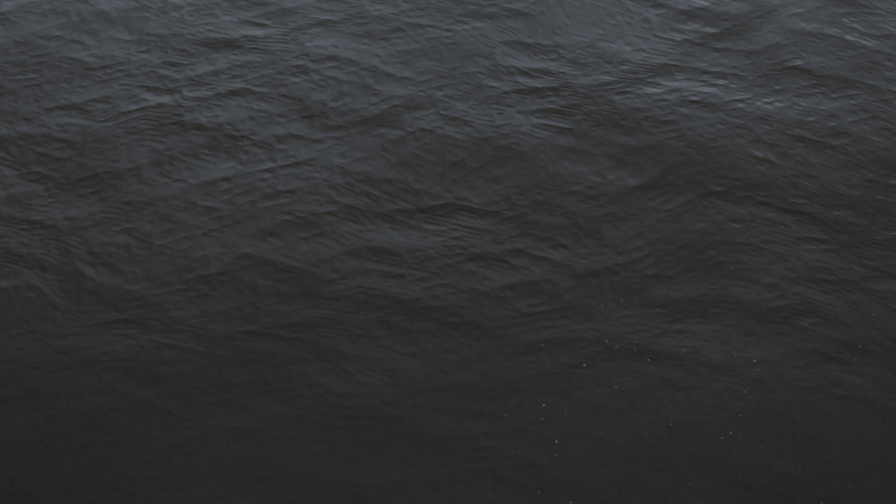
Give the GLSL for this texture, as a Shadertoy shader.

```glsl
float hash(vec2 p) {
    return fract(sin(dot(p, vec2(127.1, 311.7))) * 43758.5453);
}

float noise(vec2 p) {
    vec2 cell = floor(p), f = fract(p);
    f = f * f * f * (f * (f * 6.0 - 15.0) + 10.0);
    return mix(mix(hash(cell), hash(cell + vec2(1, 0)), f.x),
               mix(hash(cell + vec2(0, 1)), hash(cell + vec2(1, 1)), f.x), f.y);
}

// Stretched, crossing wave trains with pointed crests
float waveHeight(vec2 p) {
    float height = 0.0, amplitude = 1.0;
    vec2 frequency = vec2(3.2, 7.5);
    p.y += 0.07 * noise(p * vec2(3.0, 5.0));
    for (int i = 0; i < 5; i++) {
        float tilt = (i % 2 == 0) ? 0.25 : -0.2;
        vec2 q = vec2(p.x - tilt * p.y, p.y + tilt * p.x);
        float n = noise(q * frequency + float(i) * 17.3);
        float ridge = 1.0 - sqrt(pow(2.0 * n - 1.0, 2.0) + 0.008);
        height += amplitude * mix(n, ridge, 0.7);
        p.y += 0.012 * amplitude * n;
        frequency *= vec2(1.9, 1.8);
        amplitude *= 0.63;
    }
    return height;
}

// Sparse foam flecks, one candidate per cell
float flecks(vec2 p) {
    vec2 cell = floor(p * 110.0);
    vec2 center = 0.3 + 0.4 * vec2(hash(cell + 3.1), hash(cell + 8.7));
    float radius = mix(0.1, 0.24, hash(cell + 5.3));
    vec2 offset = (p - vec2(1.36, 0.24)) * vec2(3.2, 6.0);
    float present = step(0.9985 - 0.035 * exp(-dot(offset, offset)), hash(cell));
    float dist = length(fract(p * 110.0) - center);
    return present * (1.0 - smoothstep(radius - 0.1, radius + 0.16, dist)) * hash(cell + 1.9);
}

void mainImage(out vec4 fragColor, in vec2 fragCoord) {
    vec2 p = fragCoord / iResolution.y;
    float aspect = iResolution.x / iResolution.y;
    float x = p.x - 0.5 * aspect, y = p.y;

    // Perspective packs the waves tighter toward the top
    vec2 water = vec2(x * (0.8 + 0.6 * y), y * (0.75 + 0.4 * y)) + 4.0;
    float slope = (waveHeight(water) - waveHeight(water + vec2(0.0015, 0.005))) / 0.005;
    float light = slope * 0.065;
    light /= 1.0 + 0.2 * abs(light);
    float patches = noise(water * vec2(2.2, 6.0) + 31.0) - 0.5;
    patches += 0.6 * (noise(water * vec2(5.5, 15.0) + 57.0) - 0.5);

    // Sky reflection grows with distance, the near water stays dark
    float tone = 0.157 + 0.06 * y + 0.075 * y * y * y;
    float contrast = 0.005 + 0.052 * smoothstep(0.02, 1.0, y) * (0.8 + 0.7 * patches);
    tone += contrast * light + patches * mix(0.012, 0.05, y);
    tone -= 0.012 * smoothstep(0.4, 0.95, abs(x)) * (1.0 - y);

    // Thin glints on the right-hand crests
    float glintZone = smoothstep(0.1, 0.75, x) * smoothstep(0.38, 0.65, y);
    tone += 0.07 * glintZone * smoothstep(0.9, 1.6, light);
    tone = max(tone, 0.135);

    // Olive depths to blue-grey sheen
    float sheen = smoothstep(0.165, 0.27, tone);
    vec3 color = tone * mix(vec3(0.98, 1.0, 0.935), vec3(0.965, 1.0, 1.07), sheen);
    color += vec3(0.22, 0.22, 0.2) * flecks(p);
    color += 0.014 * (noise(p * 170.0) - 0.5);
    fragColor = vec4(color, 1.0);
}
```
